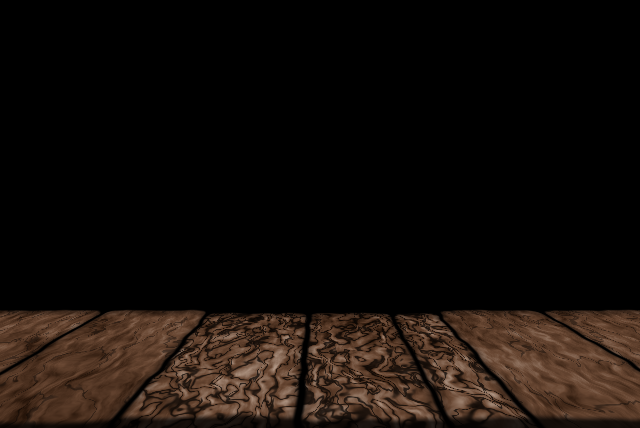
Give the GLSL for this background, as a WebGL 1 fragment shader.

```glsl
precision highp float;
// An old plank table top in perspective, lit softly against a black backdrop.
// Each pixel is projected onto the table plane, assigned to a plank between two
// seams, then shaded with stretched noise for grain, ridges and cracks.

uniform vec2 u_resolution;

#define TABLE_TOP 0.276
#define SPREAD 0.93
#define SEAM_WIDTH 0.0032
#define CRACK_DEPTH 0.85
#define GRAIN_CONTRAST 0.75
#define RIDGE_CONTRAST 0.95
#define DARK_WOOD vec3(0.17, 0.09, 0.04)
#define MID_WOOD vec3(0.41, 0.28, 0.20)
#define PALE_WOOD vec3(0.68, 0.58, 0.51)

float hash(vec2 p) {
  return fract(sin(dot(p, vec2(127.1, 311.7))) * 43758.5);
}

float noise(vec2 p) {
  vec2 cell = floor(p);
  vec2 f = fract(p);
  f = f * f * (3.0 - 2.0 * f);
  float low = mix(hash(cell), hash(cell + vec2(1.0, 0.0)), f.x);
  float high = mix(hash(cell + vec2(0.0, 1.0)), hash(cell + vec2(1.0, 1.0)), f.x);
  return mix(low, high, f.y);
}

float fbm(vec2 p) {
  float sum = 0.0;
  float amp = 0.5;
  for (int i = 0; i < 4; i++) {
    sum += amp * noise(p);
    p = p * 2.03 + 17.3;
    amp *= 0.5;
  }
  return sum / 0.9375;
}

// Position of each seam across the far edge of the table
float seam(float i) {
  if (i < 0.5) return -0.75;
  if (i < 1.5) return -0.332;
  if (i < 2.5) return -0.170;
  if (i < 3.5) return -0.017;
  if (i < 4.5) return 0.107;
  if (i < 5.5) return 0.179;
  if (i < 6.5) return 0.341;
  return 0.75;
}

// Soft round pool of light
float pool(vec2 uv, vec2 centre, vec2 size) {
  vec2 d = (uv - centre) / size;
  return exp(-dot(d, d));
}

vec3 woodColor(float tone) {
  vec3 c = mix(DARK_WOOD, MID_WOOD, clamp(tone * 2.0, 0.0, 1.0));
  return mix(c, PALE_WOOD, clamp(tone * 2.0 - 1.0, 0.0, 1.0));
}

void main() {
  vec2 uv = gl_FragCoord.xy / u_resolution;
  float px = 1.0 / u_resolution.y;

  // Table plane: across the planks and along them
  float scale = max(1.0 + SPREAD * (TABLE_TOP - uv.y) / TABLE_TOP, 0.9);
  float along = 1.0 / scale;
  float across = (uv.x - 0.5) / scale;
  float wavy = across + 0.005 * (noise(vec2(across * 12.0, along * 28.0)) - 0.5);

  // Plank under this pixel
  float id = 0.0;
  for (int i = 1; i < 7; i++) id += step(seam(float(i)), wavy);
  float left = seam(id);
  float right = seam(id + 1.0);
  float rough = 1.0 - step(0.2, abs(left + right) * 0.5);
  float edge = min(wavy - left, right - wavy);

  // Fibres, broad stains and ridges, all stretched along the plank
  vec2 p = vec2(across, along) + id * vec2(3.7, 5.3);
  float bend = fbm(p * vec2(22.0, 12.0));
  float fibre = fbm(vec2(p.x * 130.0 + bend * 5.0, p.y * 26.0));
  float stain = fbm(p * vec2(18.0, 9.0) + 4.0);
  float slant = id > 3.5 ? 26.0 : 6.0;
  float ridge = noise(vec2(p.x * 95.0 + p.y * slant + bend * 9.0, p.y * 34.0 + bend * 5.0));
  ridge = abs(2.0 * ridge - 1.0);
  float split = abs(fbm(vec2(p.x * 38.0 + bend * 2.0, p.y * 7.0)) - 0.5);

  // Pools of light and shaded corners
  float light = 0.35 + 0.27 * pool(uv, vec2(0.38, 0.09), vec2(0.13, 0.08));
  light += 0.14 * pool(uv, vec2(0.82, 0.13), vec2(0.20, 0.14));
  light += 0.10 * pool(uv, vec2(0.60, 0.07), vec2(0.10, 0.06));
  light += 0.10 * rough;
  light -= 0.12 * pool(uv, vec2(0.02, 0.02), vec2(0.17, 0.12));
  light -= 0.10 * pool(uv, vec2(0.56, 0.23), vec2(0.06, 0.06));

  float tone = light + GRAIN_CONTRAST * (fibre - 0.5) + 0.45 * (stain - 0.5);
  tone += rough * RIDGE_CONTRAST * (ridge - 0.5) * 0.55;
  vec3 color = woodColor(tone) * (0.82 + 0.18 * smoothstep(-0.1, 0.25, tone));

  // Dark hollows between ridges, and long splits
  float hollow = rough * (1.0 - smoothstep(0.02, 0.24, ridge));
  float crack = (1.0 - smoothstep(0.004, 0.025, split)) * mix(0.45, 0.8, rough);
  color *= 1.0 - CRACK_DEPTH * max(hollow * 0.75, crack);

  // Gaps between planks, widest at the centre seam
  float centreGap = 1.0 - smoothstep(0.01, 0.03, abs(wavy - seam(3.0)));
  float gap = SEAM_WIDTH * (0.7 + 0.6 * centreGap);
  color *= smoothstep(gap * 0.4, gap * 0.4 + 0.004, edge);
  color *= 0.7 + 0.3 * smoothstep(0.0, 0.014, edge);

  // Worn front ends and the shadowed face below them
  float front = 0.010 + 0.016 * hash(vec2(id, 2.0)) + 0.012 * (noise(vec2(across * 45.0, id)) - 0.5);
  color *= mix(0.22, 1.0, smoothstep(front - 0.008, front + 0.010, uv.y));

  // Far edge, slightly uneven and rounded at the plank corners
  float top = TABLE_TOP - 0.007 * rough - 0.003 * noise(vec2(across * 60.0, 7.0));
  top -= 0.012 * exp(-max(edge, 0.0) / 0.004);
  color *= 1.0 - smoothstep(top - px, top + px, uv.y);
  color *= 0.65 + 0.35 * smoothstep(0.0, 0.018, top - uv.y);

  gl_FragColor = vec4(color, 1.0);
}
```
